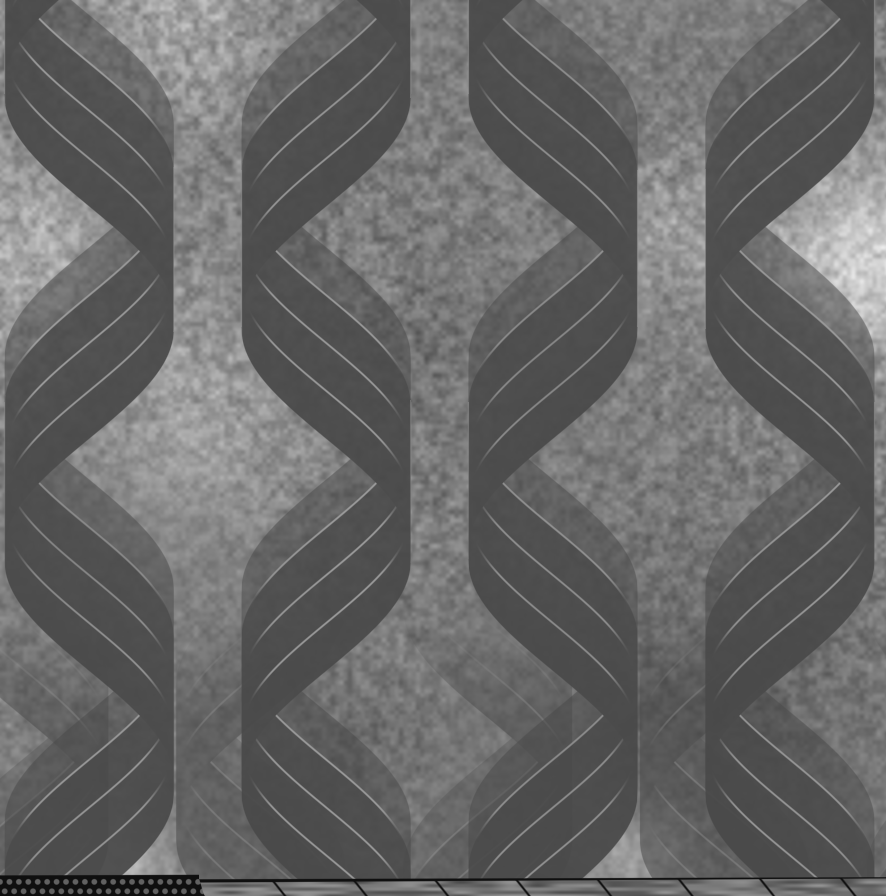
Give the GLSL for this pattern, as a WebGL 2 fragment shader.

```glsl
#version 300 es
precision highp float;
// Four twisting ribbon columns on mottled grey wallpaper, above a strip of floor.
uniform vec2 u_resolution;
out vec4 outColor;

// Lengths are fractions of the canvas height.
const float PAIR_PERIOD = 0.5176;   // two mirrored columns
const float MIRROR_X = 0.2318;      // axis between a mirrored pair
const float COLUMN_X = 0.1322;      // column centre, from the axis
const float HALF_WIDTH = 0.0944;
const float TURN_PITCH = 0.2592;    // height of one half twist
const float TURN_Y = 0.358;         // centre of one half twist
const float BEND = 0.0781;          // steepness of the S curve
const float BAND = 0.0534;          // a ribbon has four bands
const float LINE_WIDTH = 0.0021;
const vec2 GHOST_SHIFT = vec2(-0.073, -0.052);
const float GHOST_STRENGTH = 0.60;

const float WALL = 0.49;
const float INK = 0.285;
const float LINE_TONE = 0.62;
const float BLACK = 0.06;
const float FLOOR_TOP = 0.021;
const float RUG_END = 0.222;

// Light and dim patches: x, y, radius, strength.
const int PATCHES = 10;
const vec4 PATCH[PATCHES] = vec4[](
    vec4(0.20, 0.98, 0.12, 0.15), vec4(0.22, 0.54, 0.13, 0.13),
    vec4(0.97, 0.71, 0.11, 0.32), vec4(0.02, 0.73, 0.13, 0.16),
    vec4(0.75, 0.74, 0.08, 0.12), vec4(0.13, 0.03, 0.06, 0.20),
    vec4(0.71, 0.04, 0.06, 0.16), vec4(0.78, 0.20, 0.17, -0.10),
    vec4(0.39, 0.16, 0.10, -0.06), vec4(0.49, 0.62, 0.10, -0.04));

float hash(vec2 p) {
    vec3 q = fract(vec3(p.xyx) * 0.1031);
    q += dot(q, q.yzx + 33.33);
    return fract((q.x + q.y) * q.z);
}

float noise(vec2 p) {
    vec2 i = floor(p), f = fract(p);
    f = f * f * (3.0 - 2.0 * f);
    return mix(mix(hash(i), hash(i + vec2(1, 0)), f.x),
               mix(hash(i + vec2(0, 1)), hash(i + vec2(1, 1)), f.x), f.y);
}

// Coverage of the inside of a signed distance.
float inside(float d, float aa) { return 1.0 - smoothstep(-aa, aa, d); }

// x: ink density, y: line strength, z: edge highlight.
vec3 ribbons(vec2 p, float aa) {
    float fold = abs(mod(p.x - MIRROR_X + 0.5 * PAIR_PERIOD, PAIR_PERIOD) - 0.5 * PAIR_PERIOD);
    float v = (COLUMN_X - fold) / HALF_WIDTH;
    float side = (abs(v) - 1.0) * HALF_WIDTH;
    float w = clamp(v, -0.999, 0.999);
    float slope = BEND / (HALF_WIDTH * sqrt(1.0 - w * w));
    float steep = sqrt(1.0 + slope * slope);
    float depth = TURN_Y - p.y;
    float nearest = floor(depth / TURN_PITCH + 0.5);
    vec3 result = vec3(0.0);
    // Paint from the lowest half twist up, so upper ones overlap.
    for (int i = 1; i >= -1; i--) {
        float k = nearest + float(i);
        float turn = 1.0 - 2.0 * mod(k, 2.0);
        float s = depth - k * TURN_PITCH - turn * BEND * asin(w);
        float cover = inside((abs(s) - 2.0 * BAND) / steep, aa);
        float dark = smoothstep(-aa, aa, (s + BAND) / steep);
        float ink = mix(0.52, 0.87 + 0.06 * smoothstep(-BAND, 2.0 * BAND, s), dark);
        float toLine = abs(s - BAND * clamp(floor(s / BAND + 0.5), -1.0, 1.0)) / steep;
        float taper = 1.0 - smoothstep(0.62, 0.93, abs(v));
        float line = inside(toLine - 0.5 * LINE_WIDTH, aa) * taper;
        result = mix(result, vec3(ink, line, 0.0), cover);
    }
    float rim = inside(abs(side) - 0.0006, aa) * step(0.7, result.x);
    return vec3(result.xy * inside(side, aa), rim);
}

float floorTone(vec2 p, float aa) {
    float grain = noise(p * vec2(35.0, 260.0));
    float plank = abs(fract((p.x + 0.8 * p.y) * 11.0) - 0.5) / 11.0;
    float tone = mix(BLACK, 0.30 + 0.28 * grain, smoothstep(0.0, 0.002 + aa, plank));
    float lip = FLOOR_TOP - 0.006 + 0.006 * (p.x - RUG_END);
    tone = mix(BLACK, tone, inside(p.y - lip, aa));
    // Dotted mesh rug.
    vec2 cell = p * 95.0;
    cell.x += 0.5 * mod(floor(cell.y), 2.0);
    float holes = inside(length(fract(cell) - 0.5) - 0.3, aa * 95.0);
    float rug = mix(BLACK, 0.38, holes * inside(p.y - 0.020, aa));
    return mix(tone, rug, inside(p.x - RUG_END + 0.3 * (p.y - 0.02), aa));
}

void main() {
    vec2 p = gl_FragCoord.xy / u_resolution.y;
    float aa = 0.8 / u_resolution.y;

    // Wall with uneven light and fine mottling.
    float wall = WALL;
    for (int i = 0; i < PATCHES; i++) {
        vec2 d = (p - PATCH[i].xy) / PATCH[i].z;
        wall += PATCH[i].w * exp(-dot(d, d));
    }
    float mottle = 0.6 * noise(p * 105.0) + 0.4 * noise(p * 210.0 + 17.0) - 0.5;
    float wear = noise(p * 5.0 + 3.0);
    wall += mottle * mix(0.16, 0.34, wear) * mix(0.6, 1.0, smoothstep(0.1, 0.5, p.y));

    // Faded second print near the bottom.
    vec3 ghost = ribbons(p - GHOST_SHIFT, aa);
    float fade = GHOST_STRENGTH * (1.0 - smoothstep(0.17, 0.34, p.y));
    float tone = mix(wall, INK, ghost.x * fade);
    tone = mix(tone, LINE_TONE, ghost.y * fade * 0.6);

    // Main print.
    vec3 print = ribbons(p, aa);
    tone = mix(tone, INK, print.x);
    tone = mix(tone, LINE_TONE, print.y * mix(0.65, 1.0, wear));
    tone = mix(tone, LINE_TONE, print.z * 0.5 * smoothstep(0.25, 0.6, p.y));

    float top = FLOOR_TOP + 0.005 * step(p.x, RUG_END) + 0.003 * p.x - 0.003;
    tone = mix(tone, floorTone(p, aa), inside(p.y - top, aa));
    outColor = vec4(vec3(clamp(tone, 0.0, 1.0)), 1.0);
}
```
